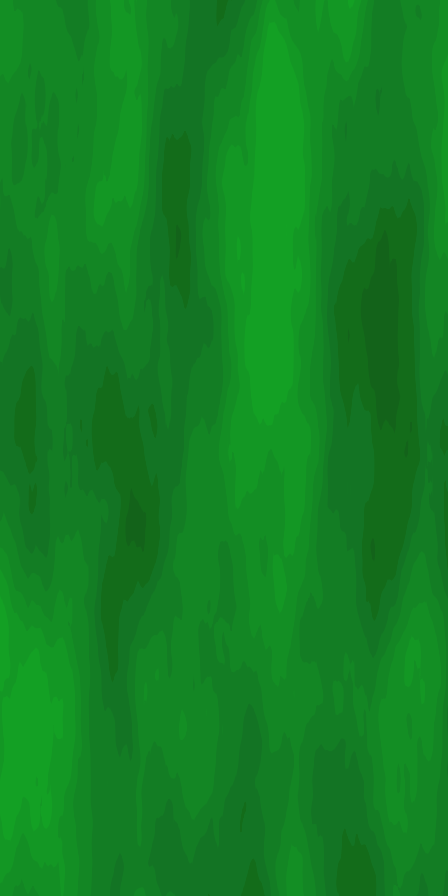
Write a Shadertoy shader that draws this texture.

```glsl
// Unit gradient with a hashed direction
vec2 gradient(vec2 cell) {
    vec3 p = fract(cell.xyx * vec3(0.1031, 0.103, 0.0973));
    p += dot(p, p.yzx + 33.33);
    float angle = 6.2832 * fract((p.x + p.y) * p.z);
    return vec2(cos(angle), sin(angle));
}

float gradientNoise(vec2 p) {
    vec2 cell = floor(p), f = fract(p);
    vec2 fade = f * f * f * (f * (f * 6.0 - 15.0) + 10.0);
    vec2 e = vec2(0.0, 1.0);
    float a = dot(gradient(cell), f);
    float b = dot(gradient(cell + e.yx), f - e.yx);
    float c = dot(gradient(cell + e.xy), f - e.xy);
    float d = dot(gradient(cell + e.yy), f - e.yy);
    return mix(mix(a, b, fade.x), mix(c, d, fade.x), fade.y);
}

// Octaves stretched along the vertical, finer ones more so
float streaks(vec2 uv) {
    vec2 p = uv * vec2(7.5, 1.9) + vec2(13.3, 41.7);
    float sum = 0.0, amplitude = 1.0;
    for (int i = 0; i < 5; i++) {
        sum += amplitude * gradientNoise(p);
        p = p * vec2(2.1, 2.0) + vec2(17.37, 9.61);
        amplitude *= 0.45;
    }
    return sum;
}

void mainImage(out vec4 fragColor, in vec2 fragCoord) {
    vec2 uv = fragCoord / iResolution.y;

    // Flat tone bands with softened borders
    float tone = clamp(0.85 + 7.6 * streaks(uv), -2.9, 4.9);
    float border = clamp(fwidth(tone), 0.001, 0.5);
    float band = floor(tone) + smoothstep(1.0 - border, 1.0, fract(tone));

    // The deepest bands lose some blue
    float blue = mix(0.10, 0.14, smoothstep(-2.0, -1.0, band));
    vec3 green = vec3(0.073, 0.49 + 0.034 * band, blue);
    fragColor = vec4(green, 1.0);
}
```
